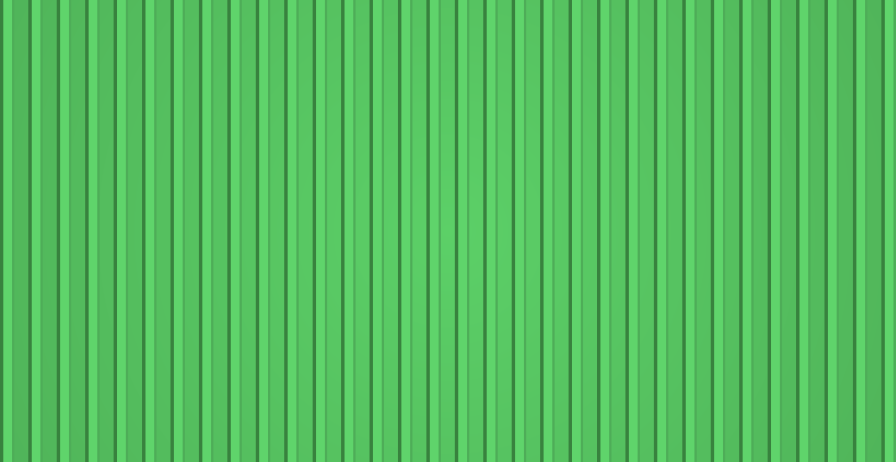
Write a WebGL 1 fragment shader that draws this texture.

```glsl
precision highp float;
// Green ribbed sheet: vertical ribs, each with a dark groove, a light ridge,
// a soft crease and a flat panel. The panels darken radially from the centre;
// every rib is made of smooth bands along one repeating coordinate.

uniform vec2 u_resolution;

const float RIB_COUNT = 31.51;   // repeats across the canvas width

const vec3 PANEL_CENTRE = vec3(0.360, 0.815, 0.405);
const vec3 PANEL_EDGE   = vec3(0.315, 0.710, 0.352);
const vec3 RIDGE        = vec3(0.372, 0.832, 0.418);
const vec3 CREASE       = vec3(0.305, 0.680, 0.345);
const vec3 GROOVE       = vec3(0.220, 0.510, 0.245);

// Coverage of a repeating band, all lengths in rib periods.
float band(float x, float centre, float width, float blur) {
    float d = abs(fract(x - centre + 0.5) - 0.5);
    return clamp((0.5 * width - d) / blur + 0.5, 0.0, 1.0);
}

// Panel colour fading with distance from the middle, in canvas widths.
vec3 panelColor(vec2 p) {
    return mix(PANEL_CENTRE, PANEL_EDGE, clamp(length(p) / 0.54, 0.0, 1.0));
}

void main() {
    vec2 p = (gl_FragCoord.xy - 0.5 * u_resolution) / u_resolution.x;
    float x = (p.x + 0.5) * RIB_COUNT;
    float blur = RIB_COUNT / u_resolution.x;   // one pixel, for smooth edges

    // Layers from back to front
    vec3 color = panelColor(p);
    color = mix(color, RIDGE, band(x, 0.270, 0.32, blur));
    color = mix(color, CREASE, band(x, 0.465, 0.08, blur));
    color = mix(color, GROOVE, band(x, 0.055, 0.12, blur));

    gl_FragColor = vec4(color, 1.0);
}
```
